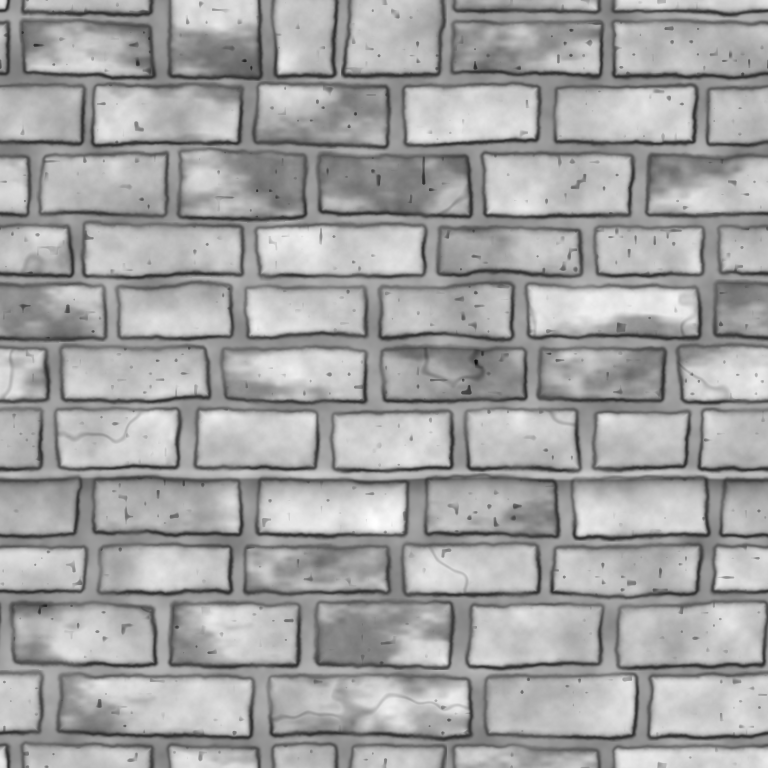
Write a Shadertoy shader that draws this texture.

```glsl
#define BRICK_TONE 0.775
#define TONE_SPREAD 0.13
#define BLOTCH 0.42
#define MORTAR_TONE 0.60
#define LINE_DARK 0.20
#define LINE_WIDTH 0.0030
#define GAP vec2(0.0075, 0.0062)
#define CORNER 0.004
#define JITTER 0.016
#define COURSE_SHIFT 0.0365
#define LEDGE 0.3464
#define TAU 6.2831853

// Courses from the bottom up: top edge, first joint, brick count, uneven spacing
const int COURSES = 11;
const vec4 COURSE[COURSES] = vec4[COURSES](
    vec4(0.091, 0.056, 4, 0.035), vec4(0.184, 0.208, 5, -0.008),
    vec4(0.260, 0.115, 5, 0.0), vec4(LEDGE, 0.117, 5, 0.01),
    vec4(0.436, 0.063, 6, 0.02), vec4(0.518, 0.068, 5, 0.014),
    vec4(0.600, 0.143, 5, -0.035), vec4(0.677, 0.109, 5, 0.03),
    vec4(0.770, 0.044, 5, -0.018), vec4(0.859, 0.117, 5, 0.0),
    vec4(1.0, 0.217, 6, -0.065));

float hash(vec2 p) {
    vec3 q = fract(p.xyx * 0.1031);
    q += dot(q, q.yzx + 33.33);
    return fract((q.x + q.y) * q.z);
}

// Value noise that wraps after n cells
float noise(vec2 p, float n) {
    p *= n;
    vec2 i = floor(p), f = p - i;
    f = f * f * (3.0 - 2.0 * f);
    vec2 a = mod(i, n), b = mod(i + 1.0, n);
    return mix(mix(hash(a), hash(vec2(b.x, a.y)), f.x),
               mix(hash(vec2(a.x, b.y)), hash(b), f.x), f.y);
}

float fbm(vec2 p, float n) {
    float sum = 0.0, amp = 0.533;
    for (int i = 0; i < 4; i++) {
        sum += amp * noise(p + 0.37 * float(i), n);
        n *= 2.0;
        amp *= 0.5;
    }
    return sum;
}

// Position of the k-th upright joint of a course
float joint(int course, int k) {
    vec4 c = COURSE[course];
    float t = float(k) / c.z;
    float wander = hash(vec2(k % int(c.z), course) + 3.7) - 0.5;
    return c.y + t + c.w * (1.0 - cos(TAU * t)) + JITTER * wander;
}

float roundBox(vec2 q, vec2 halfSize) {
    vec2 a = abs(q) - halfSize + CORNER;
    return length(max(a, 0.0)) + min(max(a.x, a.y), 0.0) - CORNER;
}

void mainImage(out vec4 fragColor, in vec2 fragCoord) {
    vec2 uv = fragCoord / iResolution.xy;
    vec2 p = uv - vec2(0.0, COURSE_SHIFT);
    p += 0.007 * (vec2(noise(uv, 11.0), noise(uv + 0.43, 13.0)) - 0.5);
    p.y = fract(p.y);

    // Find the course and the brick within it
    int row = 0, k = 0;
    while (row < COURSES - 1 && p.y > COURSE[row].x) row++;
    float low = row > 0 ? COURSE[row - 1].x : 0.0;
    float high = COURSE[row].x;
    float first = joint(row, 0);
    p.x = first + fract(p.x - first);
    while (k < int(COURSE[row].z) - 1 && p.x > joint(row, k + 1)) k++;
    float left = joint(row, k), right = joint(row, k + 1);
    vec2 id = vec2(k, row);

    // Wide cells of the tall course hold two stacked bricks
    if (row == COURSES - 1 && right - left > 0.17) {
        float bed = mix(low, high, 0.58);
        if (p.y > bed) { low = bed; id.x += 20.0; } else high = bed;
    }

    // Brick outline with its own size, tilt and chipped edge
    float h1 = hash(id + 11.3), h2 = hash(id + 27.1), h3 = hash(id + 51.9), h4 = hash(id + 73.5);
    vec2 q = p - 0.5 * vec2(left + right, low + high);
    vec2 halfSize = 0.5 * vec2(right - left, high - low) - GAP - vec2(0.006, 0.0028) * vec2(h1, h2);
    vec2 side = q / halfSize;
    q += q.yx * (vec2(h3, h4) - 0.5) * vec2(0.14, 0.03);
    float d = roundBox(q, halfSize) + 0.007 * (fbm(uv, 40.0) - 0.5);

    // Brick face: tone, blotches, stains, veins and pits
    vec2 s = uv + vec2(h2, h3) * 7.0;
    float cloud = fbm(s, 14.0);
    float face = BRICK_TONE + TONE_SPREAD * (h1 - 0.5) + BLOTCH * (cloud - 0.5);
    face += 0.05 * side.x * (h4 - 0.5) + 0.09 * (fbm(s, 70.0) - 0.5);
    face -= 0.30 * smoothstep(0.48, 0.72, fbm(s * vec2(1, 2) + 0.2, 9.0)) * smoothstep(0.55, 0.9, h4);
    face -= 0.13 * (1.0 - smoothstep(0.0, 0.025, abs(fbm(s + 0.6, 7.0) - 0.5))) * step(0.65, h3);
    face -= 0.30 * smoothstep(0.82, 0.97, noise(s, 120.0)) * smoothstep(0.42, 0.66, fbm(s + 0.3, 16.0));
    face *= mix(0.86, 1.0, smoothstep(0.0, 0.010, -d));

    // Mortar, brightened along the ledge
    float fromLedge = p.y - LEDGE;
    float mortar = MORTAR_TONE + 0.32 * (fbm(uv + 0.7, 18.0) - 0.5);
    mortar += 0.11 * exp(-pow(fromLedge / 0.007, 2.0));
    float soft = max(0.0018, 0.75 / iResolution.y);
    float tone = mix(face, mortar, smoothstep(-soft, soft, d));

    // Dark seam around each brick, heavier below and to the right
    float weight = mix(0.48, 0.95, smoothstep(-0.7, 0.7, dot(side, vec2(0.55, -0.8))));
    weight *= 0.65 + 0.7 * noise(uv + 0.2, 24.0);
    float seam = exp(-pow((d - 0.0008) / LINE_WIDTH, 2.0));
    tone = mix(tone, LINE_DARK, clamp(weight, 0.0, 1.0) * seam);

    // Shadow cast under the ledge
    float under = -fromLedge - 0.007;
    float shade = smoothstep(-0.003, 0.002, under) * exp(-max(under, 0.0) / 0.016);
    tone *= 1.0 - 0.42 * shade * (0.6 + 0.6 * noise(uv, 8.0));
    fragColor = vec4(vec3(clamp(tone, 0.0, 1.0)), 1.0);
}
```
